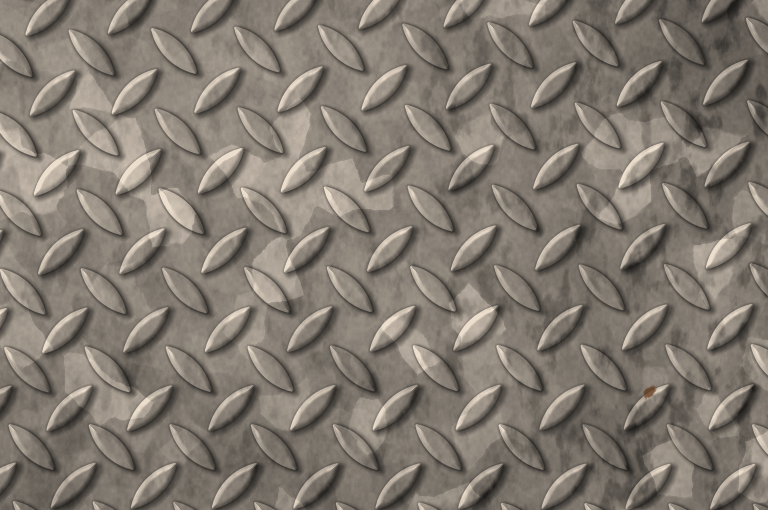
This texture is drawn by a WebGL 2 fragment shader. Its source:

```glsl
#version 300 es
precision highp float;
// Galvanised tread plate: two leaning families of raised lugs on a slightly
// bent lattice. Each lug is a rounded vesica lit from the left; the metal has
// angular zinc spangles, stains, grain and a trace of rust.
uniform vec2 u_resolution;
out vec4 fragColor;

const float CELLS_ACROSS = 9.2;
const vec3 METAL_TINT = vec3(1.0, 0.94, 0.868);
const vec3 RUST = vec3(0.36, 0.20, 0.09);
const vec2 LIGHT = vec2(-0.91, 0.41);

float fall(float lo, float hi, float x) { return 1.0 - smoothstep(lo, hi, x); }

float hash(vec2 p) {
    vec3 q = fract(p.xyx * 0.1031);
    q += dot(q, q.yzx + 33.33);
    return fract((q.x + q.y) * q.z);
}

float noise(vec2 p) {
    vec2 i = floor(p), f = fract(p);
    f = f * f * (3.0 - 2.0 * f);
    return mix(mix(hash(i), hash(i + vec2(1, 0)), f.x),
               mix(hash(i + vec2(0, 1)), hash(i + vec2(1, 1)), f.x), f.y);
}

float fbm(vec2 p) {
    float sum = 0.0, gain = 0.5;
    for (int k = 0; k < 5; k++, gain *= 0.5) {
        sum += gain * noise(p);
        p = mat2(1.6, 1.2, -1.2, 1.6) * p + 7.3;
    }
    return sum;
}

// Lattice index to plate position, with mild perspective and lens bend
vec2 lugCentre(vec2 n) {
    return vec2(0.072 + n.x + 0.0037 * n.x * n.x - 0.0335 * n.y + 0.0042 * n.x * n.y,
                0.072 + 0.958 * n.y + 0.0036 * n.y * (n.x + n.y) + 0.009 * n.x);
}

// Rounded pointed oval, long axis at 45 degrees; lean is +1 or -1
float lugDistance(vec2 p, float lean) {
    const float halfLength = 0.36, halfWidth = 0.103, rounding = 0.02;
    vec2 q = abs(vec2(p.x + lean * p.y, p.y - lean * p.x) * 0.7071);
    float radius = (halfLength * halfLength + halfWidth * halfWidth) / (2.0 * halfWidth);
    float inset = radius - halfWidth;
    float d = (q.x - halfLength) * inset > q.y * halfLength
        ? length(q - vec2(halfLength, 0.0)) : length(q + vec2(0.0, inset)) - radius;
    return d - rounding;
}

// Closest lug: offset from its centre, lean and random value
vec4 nearestLug(vec2 p) {
    vec4 best = vec4(0.0);
    float closest = 1e3;
    vec2 guess = floor(vec2(p.x - 0.07 + 0.035 * p.y, (p.y - 0.07) / 0.958));
    for (int k = 0; k < 18; k++) {
        float family = float(k / 9), lean = 1.0 - 2.0 * family;
        vec2 n = guess + vec2(k % 3 - 1, (k / 3) % 3 - 1) + 0.5 * family;
        vec2 offset = p - lugCentre(n);
        float d = lugDistance(offset, lean);
        if (d < closest) { closest = d; best = vec4(offset, lean, hash(n * 2.0 + 51.0)); }
    }
    return best;
}

// Zinc crystals: Voronoi tones with softened borders
float spangle(vec2 p, float soft) {
    float d1 = 9.0, d2 = 9.0, tone1 = 0.0, tone2 = 0.0;
    for (int k = 0; k < 9; k++) {
        vec2 c = floor(p) + vec2(k % 3 - 1, k / 3 - 1);
        float d = length(c + vec2(hash(c + 11.0), hash(c + 47.0)) - p), tone = hash(c + 83.0);
        if (d < d1) { d2 = d1; tone2 = tone1; d1 = d; tone1 = tone; }
        else if (d < d2) { d2 = d; tone2 = tone; }
    }
    return mix(tone2, tone1, 0.5 + 0.5 * smoothstep(0.0, soft, d2 - d1));
}

// Brightness of the flat sheet: crystals, upright stains, grain, broad light
float sheetTone(vec2 p, float px) {
    vec2 warped = p + 0.22 * (vec2(fbm(p * 2.5), fbm(p * 2.5 + 31.0)) - 0.5);
    float crystal = spangle(warped * vec2(2.1, 1.8) + 40.0, 0.04 + 2.0 * px);
    float tone = 0.515 + 0.07 * (crystal - 0.5) + 0.12 * smoothstep(0.72, 1.0, crystal);
    tone += 0.05 * (spangle(warped * 4.3 + 90.0, 0.08 + 4.0 * px) - 0.5);
    tone += 0.13 * (fbm(p * 1.3 + 20.0) - 0.48);
    float stain = smoothstep(0.5, 0.72, fbm(p * vec2(6.0, 3.2) + 60.0));
    tone -= stain * mix(0.06, 0.13, smoothstep(-2.0, 4.0, p.x));
    tone += 0.10 * (fbm(p * vec2(24.0, 17.0)) - 0.48);
    tone += 0.07 * exp(-0.12 * dot(p - vec2(-2.0, 1.8), p - vec2(-2.0, 1.8)));
    tone -= 0.12 * fall(0.0, 2.5, length(p - vec2(4.3, 2.5)));
    return tone - 0.04 * fall(-3.2, -1.0, p.y);
}

void main() {
    float px = CELLS_ACROSS / u_resolution.x;
    vec2 p = (gl_FragCoord.xy - 0.5 * u_resolution) * px;
    vec4 lug = nearestLug(p);
    float d = lugDistance(lug.xy, lug.z);
    // Lug wall and how far it faces the light
    float stride = 0.012;
    float facing = (lugDistance(lug.xy + LIGHT * stride, lug.z)
                  - lugDistance(lug.xy - LIGHT * stride, lug.z)) / (2.0 * stride);
    float inside = fall(-0.7 * px, 0.7 * px, d);
    float wall = inside * fall(0.0, 0.075, -d);
    // Sheet, thrown shadow and contact line
    float shadow = fall(-0.03, 0.07, lugDistance(lug.xy - vec2(0.045, -0.03), lug.z));
    float contact = fall(0.0, 0.035, abs(d));
    float tone = sheetTone(p, px) * (1.0 - (1.0 - inside) * (0.46 * shadow + 0.16 * contact));
    // Lit walls, worn crest and a glint near the upper tip
    tone += wall * 0.29 * facing + inside * (0.035 + 0.05 * (lug.w - 0.5));
    float crest = fall(0.0, 0.035, abs(d + 0.045)) * smoothstep(0.1, 0.8, facing);
    float glint = 0.08 + 0.16 * smoothstep(-0.15, 0.3, lug.y);
    tone += inside * crest * glint * (0.6 + 0.6 * noise(p * 14.0));
    // Rust caught on one lug
    vec2 r = p - vec2(3.17, -1.65);
    float spot = length(vec2(r.x + r.y, 2.6 * (r.y - r.x))) + 0.25 * (fbm(p * 16.0) - 0.5);
    vec3 metal = METAL_TINT * clamp(tone, 0.12, 0.93);
    fragColor = vec4(mix(metal, RUST, 0.75 * fall(0.08, 0.2, spot)), 1.0);
}
```
